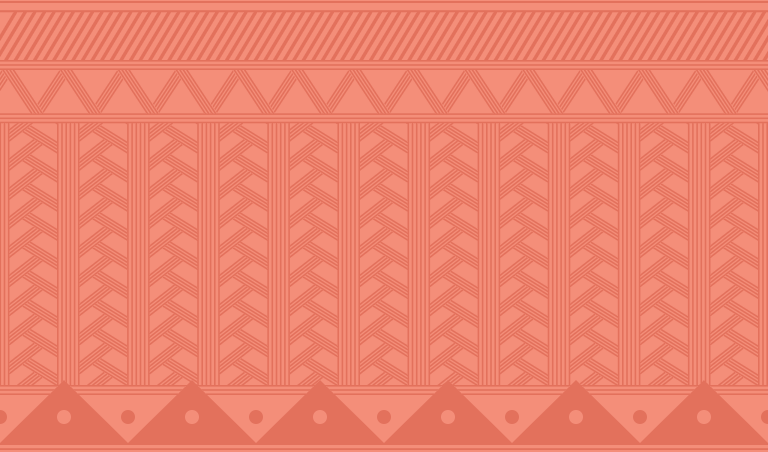
Reproduce this pattern procedurally as a Shadertoy shader.

```glsl
#define LIGHT vec3(0.957, 0.557, 0.475)
#define DARK vec3(0.890, 0.443, 0.362)
#define WIDTH 768.0      // design units across the canvas
#define LINE 1.6         // thickness of a thin line
#define STRAND_GAP 2.9   // spacing of the lines in a strand
#define RULE_GAP 4.2     // spacing of straight rules
#define HATCH 9.6        // hatching period
#define ZIGZAG 57.8      // zigzag period
#define COLUMN 70.1      // column period
#define WEAVE 29.1       // vertical period of the plait
#define TOOTH 128.0      // triangle period

float pixel;

// Coverage of a shape from its signed distance
float ink(float d) { return clamp(0.5 - d / pixel, 0.0, 1.0); }

float band(float x, float lo, float hi) {
    return ink(max(lo - x, x - hi));
}

float wrap(float x, float period) { return x - period * round(x / period); }

// A centred bundle of parallel lines
float bundle(float x, float count, float gap) {
    float middle = 0.5 * (count - 1.0);
    float k = clamp(round(x / gap + middle), 0.0, count - 1.0) - middle;
    return ink(abs(x - k * gap) - 0.5 * LINE);
}

float strand(float d) { return bundle(d, 4.0, STRAND_GAP); }

float hatching(vec2 p) {
    const float lean = 0.6;
    float q = p.x + lean * (p.y - 13.0);
    float d = (abs(wrap(q - 15.0, HATCH)) - 2.0) * inversesqrt(1.0 + lean * lean);
    return ink(d) * ink(10.0 - q) * band(p.y, 12.0, 60.5);
}

float zigzag(vec2 p) {
    const float lean = 0.66;
    float scale = inversesqrt(1.0 + lean * lean);
    float shift = (113.5 - p.y) * lean;
    float rising = wrap(p.x - 37.0 - shift, ZIGZAG) * scale;
    float falling = wrap(p.x - 37.0 + shift, ZIGZAG) * scale;
    // Falling legs lie over rising ones
    float tone = mix(strand(rising), strand(falling),
                     ink(abs(falling) - 2.0 * STRAND_GAP));
    return tone * band(p.y, 69.0, 114.0);
}

// Each rising strand tucks under the falling one above it,
// and each falling strand starts at the rising one above it.
float plait(vec2 p) {
    const vec2 slope = vec2(0.78, 0.62);
    vec2 scale = WEAVE * inversesqrt(1.0 + slope * slope);
    vec2 row = vec2(p.y - 165.0 + slope.x * p.x,
                    p.y - 117.6 - slope.y * p.x) / WEAVE;
    vec2 nearest = round(row);
    vec2 across = (row - nearest) * scale;
    float rim = 1.5 * STRAND_GAP + 0.5 * LINE;
    float rising = strand(across.x) * ink(rim - (row.y - nearest.x) * scale.y);
    float falling = strand(across.y) * ink(rim - (row.x - nearest.y + 1.0) * scale.x);
    return max(rising, falling);
}

float columns(vec2 p) {
    float x = wrap(p.x + 1.8, COLUMN);
    float inset = mod(p.x + 1.8, COLUMN) - 10.5;
    float panel = band(inset, 0.0, COLUMN - 21.0);
    float tone = max(bundle(x, 6.0, RULE_GAP), plait(vec2(inset, p.y)) * panel);
    return tone * band(p.y, 122.5, 386.0);
}

float rules(float y) {
    float tone = max(bundle(y - 65.0, 3.0, RULE_GAP), bundle(y - 118.3, 3.0, RULE_GAP));
    tone = max(tone, bundle(y - 390.0, 3.0, RULE_GAP));
    // Heavier rules along both borders
    tone = max(tone, max(band(y, 1.0, 3.0), band(y, 10.2, 12.3)));
    return max(tone, max(band(y, 443.0, 445.0), band(y, 448.2, 450.0)));
}

// Triangles with alternating light and dark dots
float teeth(vec2 p, float tone) {
    float x = wrap(p.x - 0.5 * TOOTH, TOOTH);
    float side = (abs(x) - (p.y - 380.0) * 64.0 / 63.0) * 0.7;
    tone = max(tone, ink(max(side, p.y - 443.5)));
    float lightDot = ink(length(vec2(x, p.y - 417.0)) - 7.0);
    float darkDot = ink(length(vec2(wrap(p.x, TOOTH), p.y - 417.0)) - 7.0);
    return max(tone * (1.0 - lightDot), darkDot);
}

void mainImage(out vec4 fragColor, in vec2 fragCoord) {
    pixel = WIDTH / iResolution.x;
    // Design space runs downward from the top edge
    vec2 p = vec2(fragCoord.x, iResolution.y - fragCoord.y) * pixel;

    float tone = max(rules(p.y), hatching(p));
    tone = max(tone, max(zigzag(p), columns(p)));
    tone = teeth(p, tone);
    fragColor = vec4(mix(LIGHT, DARK, tone), 1.0);
}
```
